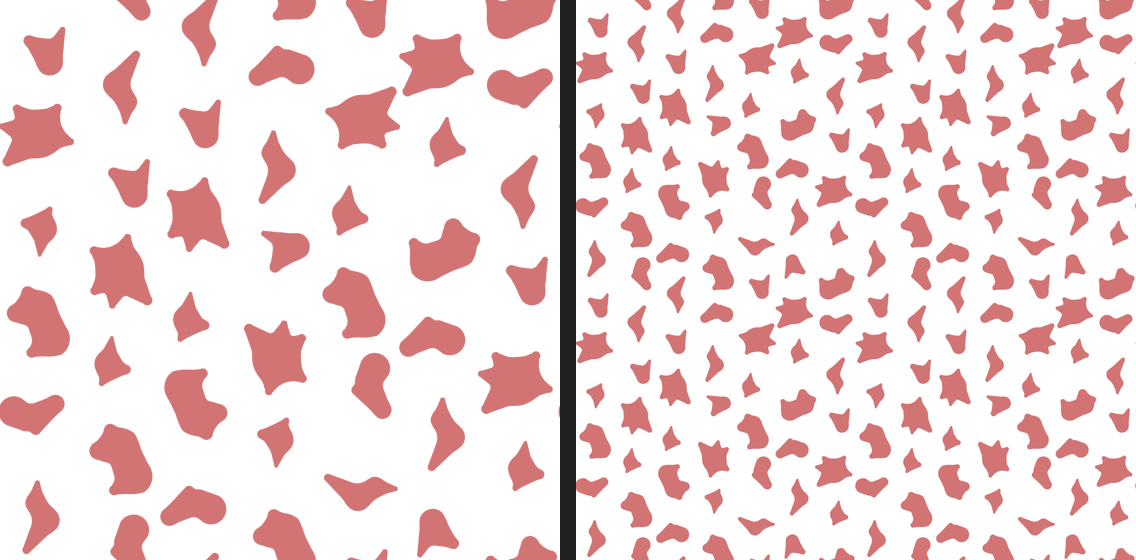
Left: one tile. Right: repeated 2 by 2.
A Shadertoy shader for this pattern:

```glsl
// Scattered dusty-rose pebble and shard shapes on white, tiling in both directions.

const float SPAN = 7.68; // canvas side in shape units

vec3 hash3(vec2 cell) {
    vec3 q = fract(vec3(cell.xyx + 1.7) * vec3(0.1031, 0.1130, 0.0973));
    q += dot(q, q.yxz + 33.33);
    return fract((q.xxy + q.yzz) * q.zyx);
}

// Adds a tapered limb from a to b, blended softly into the distance d.
float limb(float d, vec2 p, vec2 a, float ra, vec2 b, float rb) {
    vec2 ab = b - a;
    float t = clamp(dot(p - a, ab) / dot(ab, ab), 0.0, 1.0);
    float e = length(p - a - t * ab) - mix(ra, rb, t);
    float h = max(0.06 - abs(d - e), 0.0) / 0.06;
    return min(d, e) - h * h * 0.015;
}

float hook(vec2 p) {
    float d = limb(9.0, p, vec2(-0.32, 0.13), 0.12, vec2(0.0, 0.18), 0.23);
    d = limb(d, p, vec2(-0.15, 0.42), 0.07, vec2(0.11, 0.32), 0.06);
    d = limb(d, p, vec2(-0.16, 0.41), 0.07, vec2(-0.18, 0.17), 0.19);
    d = limb(d, p, vec2(0.0, 0.2), 0.22, vec2(0.16, -0.2), 0.25);
    return limb(d, p, vec2(0.18, -0.24), 0.23, vec2(-0.10, -0.41), 0.07);
}

float shard(vec2 p) {
    vec2 core = vec2(0.02, -0.02);
    float d = limb(9.0, p, vec2(-0.36, 0.40), 0.07, core, 0.31);
    d = limb(d, p, vec2(0.12, 0.47), 0.045, core, 0.31);
    d = limb(d, p, vec2(0.36, 0.27), 0.06, core, 0.31);
    d = limb(d, p, vec2(0.37, -0.28), 0.06, core, 0.31);
    return limb(d, p, vec2(-0.09, -0.46), 0.05, core, 0.31);
}

float wing(vec2 p) {
    float d = limb(9.0, p, vec2(-0.45, 0.19), 0.055, vec2(-0.04, -0.08), 0.17);
    d = limb(d, p, vec2(-0.04, -0.08), 0.17, vec2(0.2, 0.06), 0.13);
    return limb(d, p, vec2(0.2, 0.06), 0.13, vec2(0.47, 0.04), 0.035);
}

float thorn(vec2 p) {
    vec2 core = vec2(-0.06, -0.04);
    float d = limb(9.0, p, vec2(-0.01, 0.32), 0.025, core, 0.17);
    d = limb(d, p, vec2(0.19, -0.11), 0.05, core, 0.17);
    d = limb(d, p, vec2(-0.15, -0.31), 0.02, core, 0.17);
    return limb(d, p, vec2(-0.15, -0.30), 0.025, vec2(0.18, -0.12), 0.05);
}

float horned(vec2 p) {
    float d = limb(9.0, p, vec2(-0.22, 0.13), 0.06, vec2(0.06, -0.17), 0.17);
    d = limb(d, p, vec2(0.24, 0.28), 0.04, vec2(0.07, -0.15), 0.17);
    return limb(d, p, vec2(-0.22, 0.13), 0.06, vec2(0.1, 0.03), 0.12);
}

float bean(vec2 p) {
    float d = limb(9.0, p, vec2(0.05, 0.23), 0.21, vec2(-0.04, 0.06), 0.18);
    d = limb(d, p, vec2(-0.20, -0.07), 0.07, vec2(0.15, -0.34), 0.11);
    return limb(d, p, vec2(-0.01, 0.0), 0.15, vec2(0.16, -0.34), 0.11);
}

// Large and small shapes alternate along a column, in shuffled order.
float shape(vec2 p, vec2 id) {
    float kind = mod(floor(id.y / 2.0) + floor(hash3(id.xx).x * 3.0), 3.0);
    if (mod(id.y, 2.0) < 0.5)
        return kind < 0.5 ? hook(p) : kind < 1.5 ? shard(p) : wing(p);
    return kind < 0.5 ? thorn(p) : kind < 1.5 ? horned(p) : bean(p);
}

void mainImage(out vec4 fragColor, in vec2 fragCoord) {
    vec2 counts = vec2(7.0, 6.0);
    vec2 pitch = SPAN / counts;
    vec2 p = fragCoord / iResolution.xy * SPAN;
    float d = 9.0;

    // Staggered columns: the shift adds up to whole periods across the canvas.
    for (int i = -1; i <= 1; i++) {
        float column = floor(p.x / pitch.x) + float(i);
        float shift = column * 18.0 / 7.0;
        for (int j = -1; j <= 1; j++) {
            float row = floor(p.y / pitch.y - shift) + float(j);
            vec2 id = mod(vec2(column, row), counts);
            vec3 rnd = hash3(id + 11.0);
            float jitter = mod(id.y, 2.0) < 0.5 ? 0.16 : 0.32;
            vec2 centre = vec2(column + 0.5, row + 0.5 + shift) * pitch;
            vec2 q = p - centre - (rnd.xy - 0.5) * jitter;

            // Quarter turns, upright being the most common
            float turn = max(floor(rnd.z * 6.0) - 2.0, 0.0) * 1.5708;
            q = mat2(cos(turn), sin(turn), -sin(turn), cos(turn)) * q;
            d = min(d, shape(q, id));
        }
    }

    float edge = 0.75 * SPAN / iResolution.y;
    vec3 rose = vec3(0.827, 0.455, 0.455);
    fragColor = vec4(mix(rose, vec3(1.0), smoothstep(-edge, edge, d)), 1.0);
}
```
